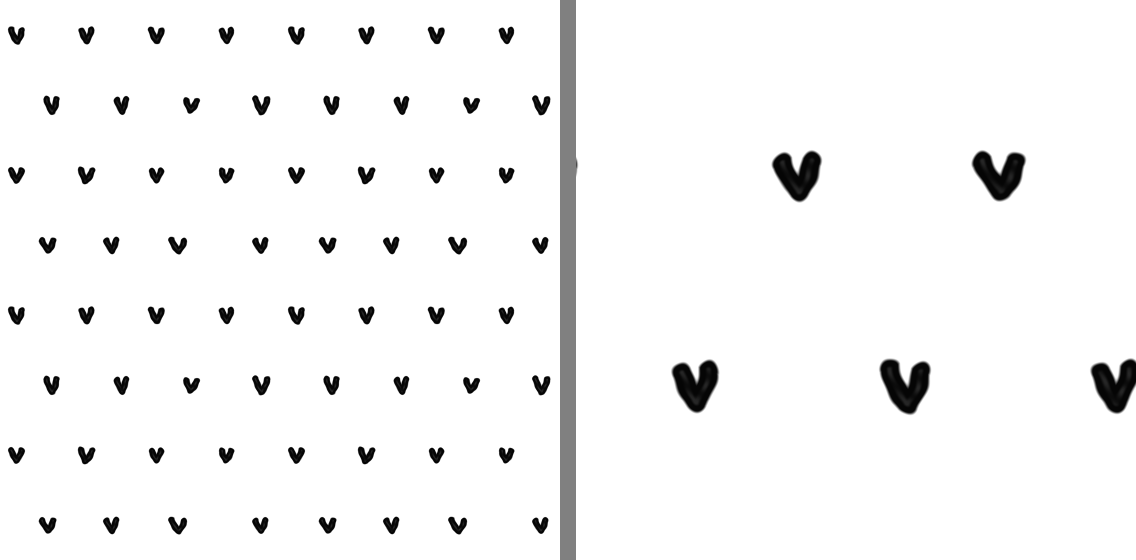
Left, the full canvas; right, a detail of the centre.
Reproduce this pattern procedurally as a WebGL 2 fragment shader.

```glsl
#version 300 es
precision highp float;
// Small hand-inked hearts on white: eight staggered rows of eight.
// Each heart is two bowed brush strokes meeting at a point; a block of
// four by four differing hearts repeats twice across and twice down.
uniform vec2 u_resolution;
out vec4 outColor;

vec4 hash4(vec2 cell) {
  vec4 seed = vec4(dot(cell, vec2(12.7, 31.1)), dot(cell, vec2(26.9, 18.3)),
                   dot(cell, vec2(41.3, 7.9)), dot(cell, vec2(9.2, 53.7)));
  return fract(sin(seed + 1.7) * 437.58);
}

// Distance to the centre line of a stroke from a to b, bowed sideways
float strokeDistance(vec2 p, vec2 a, vec2 b, float bow) {
  vec2 along = b - a;
  float t = clamp(dot(p - a, along) / dot(along, along), 0.0, 1.0);
  vec2 side = normalize(vec2(-along.y, along.x));
  return length(p - a - along * t - side * bow * 4.0 * t * (1.0 - t));
}

float smoothMin(float a, float b, float k) {
  float h = max(k - abs(a - b), 0.0) / k;
  return min(a, b) - h * h * k * 0.25;
}

// Signed distance to one heart, filling a box of the given size
float heartDistance(vec2 p, vec2 size, vec4 vary) {
  float radius = 0.046;
  // Uneven ink outline
  p += 0.0035 * sin(p.yx * vec2(47.0, 55.0) + vary.xy * 6.28);
  vec2 reach = size * 0.5 - radius;
  vec2 tip = vec2((vary.x - 0.5) * 0.03, -reach.y);
  float lean = (vary.y - 0.4) * 0.035;
  vec2 leftTop = vec2(-reach.x, reach.y - max(-lean, 0.0));
  vec2 rightTop = vec2(reach.x, reach.y - max(lean, 0.0));
  float left = strokeDistance(p, tip, leftTop, 0.004 + 0.012 * vary.z);
  float right = strokeDistance(p, tip, rightTop, -0.004 - 0.012 * vary.w);
  return smoothMin(left, right, 0.012) - radius;
}

void main() {
  vec2 grid = gl_FragCoord.xy / u_resolution * 8.0;
  vec2 cell = mod(vec2(floor(grid.x), 7.0 - floor(grid.y)), 4.0);
  int column = int(cell.x);
  int row = int(cell.y);

  // Heart widths and heights, one row of the block per line
  mat4 widths = mat4(0.24, 0.23, 0.24, 0.22,
                     0.23, 0.22, 0.24, 0.26,
                     0.24, 0.25, 0.22, 0.22,
                     0.25, 0.23, 0.27, 0.23);
  mat4 heights = mat4(0.26, 0.25, 0.25, 0.24,
                      0.27, 0.26, 0.23, 0.28,
                      0.23, 0.25, 0.22, 0.22,
                      0.23, 0.24, 0.25, 0.23);

  // Alternate rows shift by half a cell; the fourth is loosely spaced
  float centreX = row % 2 == 0 ? 0.235 : 0.735;
  if (row == 3) centreX = vec4(0.68, 0.59, 0.54, 0.72)[column];
  vec2 p = fract(grid) - vec2(centreX, 0.495);

  vec2 size = vec2(widths[row][column], heights[row][column]);
  float d = heartDistance(p, size, hash4(cell));

  // Black ink with a faint dry streak down each stroke
  float pixel = 8.0 / min(u_resolution.x, u_resolution.y);
  float soft = max(pixel * 0.75, 0.009);
  float streak = smoothstep(-0.026, -0.044, d)
               * (0.6 + 0.4 * sin(p.y * 60.0 + p.x * 35.0 + cell.x * 2.0));
  vec3 ink = mix(vec3(0.02), vec3(0.15), streak);
  vec3 paper = vec3(1.0);
  outColor = vec4(mix(ink, paper, smoothstep(-soft, soft, d)), 1.0);
}
```
